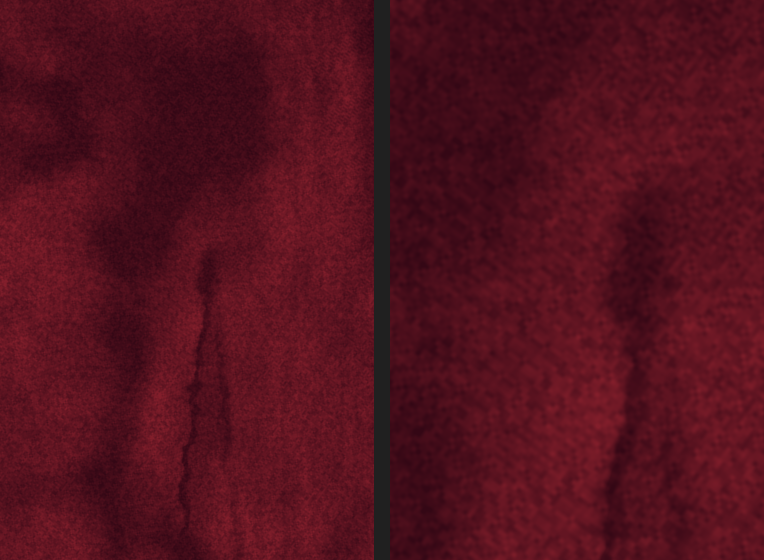
Left: the whole. Right: its middle third, enlarged.
Write a Shadertoy shader that draws this texture.

```glsl
// Crimson watercolour wash with dark bleeding stains, dripping veins and paper grain
float hash(vec2 p) {
    return fract(sin(dot(p, vec2(127.1, 311.7))) * 43758.5453);
}

float noise(vec2 p) {
    vec2 i = floor(p), f = fract(p);
    f = f * f * (3.0 - 2.0 * f);
    return mix(mix(hash(i), hash(i + vec2(1, 0)), f.x),
               mix(hash(i + vec2(0, 1)), hash(i + vec2(1, 1)), f.x), f.y);
}

float fbm(vec2 p) {
    float sum = 0.0, amp = 0.5;
    for (int i = 0; i < 5; i++) {
        sum += amp * noise(p);
        p = mat2(1.6, 1.2, -1.2, 1.6) * p + 7.3;
        amp *= 0.5;
    }
    return sum / 0.97;
}

// Soft brush stroke from a to b, fading over the given radius
float stain(vec2 p, vec2 a, vec2 b, float radius) {
    vec2 pa = p - a, ba = b - a;
    float d = length(pa - ba * clamp(dot(pa, ba) / dot(ba, ba), 0.0, 1.0)) / radius;
    return exp(-d * d);
}

// Thin drip: crisp on its left side, bleeding out to the right
float vein(float offset, float width) {
    float side = offset < 0.0 ? width * 0.7 : width * 1.6;
    return exp(-offset * offset / (side * side));
}

void mainImage(out vec4 fragColor, in vec2 fragCoord) {
    vec2 uv = fragCoord / iResolution.y;
    vec2 warp = vec2(fbm(uv * 7.0), fbm(uv * 7.0 + 31.0)) - 0.5;
    vec2 p = uv + warp * 0.09;

    // Uneven wash, paler low down, with vertical brush streaks on the right
    float tone = 0.71 + 0.55 * (fbm(uv * vec2(7.0, 5.0) + 3.0) - 0.5);
    tone += 0.40 * (fbm(uv * vec2(24.0, 18.0) + 13.0) - 0.5);
    tone -= 0.24 * smoothstep(0.6, 0.95, uv.y);
    float streak = noise(vec2(p.x * 42.0, uv.y * 2.0)) + 0.6 * noise(vec2(uv.x * 110.0, uv.y * 4.0)) - 0.8;
    tone += 0.26 * streak * smoothstep(0.38, 0.52, uv.x);

    // Broad central shadow sinking towards the lower left
    float shade = 0.36 * stain(p, vec2(0.31, 0.88), vec2(0.36, 0.74), 0.11);
    shade += 0.34 * stain(p, vec2(0.38, 0.78), vec2(0.27, 0.56), 0.08);
    shade += 0.34 * stain(p, vec2(0.25, 0.72), vec2(0.24, 0.42), 0.075);
    shade += 0.40 * stain(p, vec2(0.25, 0.42), vec2(0.20, 0.02), 0.045);
    shade += 0.28 * stain(p, vec2(0.44, 0.88), vec2(0.43, 0.57), 0.04);

    // Curled stain at the upper left
    shade += 0.38 * stain(p, vec2(-0.02, 0.87), vec2(0.12, 0.82), 0.04);
    shade += 0.34 * stain(p, vec2(0.13, 0.82), vec2(0.13, 0.77), 0.025);
    shade += 0.38 * stain(p, vec2(0.12, 0.75), vec2(0.01, 0.65), 0.022);
    shade += 0.28 * stain(p, vec2(0.0, 0.73), vec2(0.07, 0.74), 0.045);

    // Pools along the bottom and the right edge
    shade += 0.46 * stain(p, vec2(0.29, 0.05), vec2(0.34, 0.01), 0.035);
    shade += 0.42 * stain(p, vec2(0.65, 0.10), vec2(0.62, 0.0), 0.035);
    shade += 0.30 * stain(p, vec2(0.0, 0.12), vec2(0.16, 0.13), 0.035);
    shade += 0.42 * smoothstep(0.58, 0.68, p.x) * smoothstep(0.1, 0.7, uv.y);

    // Two ragged drips
    float ragged = 0.016 * (noise(uv * vec2(30.0, 45.0)) - 0.5)
                 + 0.008 * (noise(uv * 120.0) - 0.5);
    float mainDrip = uv.x - 0.317 - 0.1 * uv.y + ragged;
    float sideDrip = uv.x - 0.422 + 0.085 * uv.y + ragged;
    shade += 0.62 * vein(mainDrip, 0.006 + 0.013 * smoothstep(0.40, 0.54, uv.y))
           * smoothstep(0.575, 0.53, uv.y) * smoothstep(-0.05, 0.12, uv.y);
    shade += 0.30 * vein(sideDrip, 0.007) * smoothstep(0.48, 0.42, uv.y);
    shade += 0.16 * smoothstep(0.0, 0.02, mainDrip) * smoothstep(0.02, -0.01, sideDrip)
           * smoothstep(0.5, 0.4, uv.y);

    // Warm glow where the wash thinned out
    tone += 0.24 * stain(p, vec2(0.29, 0.31), vec2(0.27, 0.19), 0.04);
    tone += 0.16 * stain(p, vec2(0.05, 0.60), vec2(0.12, 0.53), 0.09);
    tone += 0.24 * stain(p, vec2(0.39, 0.15), vec2(0.39, 0.03), 0.025);
    tone = max(tone - shade, 0.03 + 0.14 * tone);

    // Paper grain on a turned grid, quieter in the shadows
    vec2 turned = mat2(0.8, 0.6, -0.6, 0.8) * uv;
    float grain = 0.48 * (noise(turned * 340.0) - 0.5) + 0.32 * (noise(turned.yx * 170.0 + 9.0) - 0.5);
    tone += grain * mix(0.6, 1.1, clamp(tone, 0.0, 1.0));

    vec3 plum = vec3(0.215, 0.032, 0.085), crimson = vec3(0.475, 0.108, 0.157);
    fragColor = vec4(mix(plum, crimson, clamp(tone, -0.05, 1.15)), 1.0);
}
```
